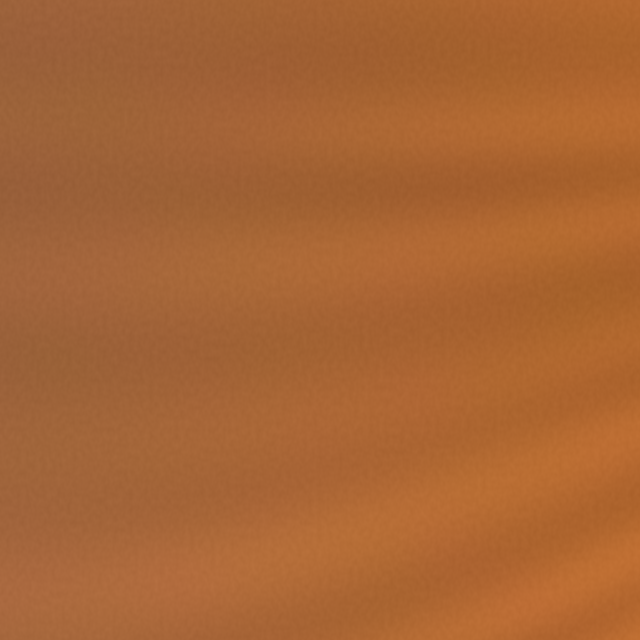
A WebGL 2 fragment shader for this texture:

```glsl
#version 300 es
precision highp float;
// Soft amber surface with blurred folds that fan out from the right edge.
// A warped height coordinate carries the folds; gradient noise varies their
// strength and hue, and a fine layer of it adds a faint fibrous grain.

uniform vec2 u_resolution;
out vec4 fragColor;

const float TAU = 6.2831853;

// Random gradient direction for a lattice cell
vec2 cellGradient(vec2 cell) {
    vec3 p = fract(cell.xyx * vec3(0.1031, 0.1030, 0.0973));
    p += dot(p, p.yzx + 33.33);
    float angle = TAU * fract((p.x + p.y) * p.z);
    return vec2(cos(angle), sin(angle));
}

// Gradient noise, roughly -0.7 to 0.7
float gradientNoise(vec2 p) {
    vec2 cell = floor(p);
    vec2 f = p - cell;
    vec2 blend = f * f * f * (f * (f * 6.0 - 15.0) + 10.0);
    float a = dot(cellGradient(cell), f);
    float b = dot(cellGradient(cell + vec2(1.0, 0.0)), f - vec2(1.0, 0.0));
    float c = dot(cellGradient(cell + vec2(0.0, 1.0)), f - vec2(0.0, 1.0));
    float d = dot(cellGradient(cell + vec2(1.0, 1.0)), f - vec2(1.0, 1.0));
    return mix(mix(a, b, blend.x), mix(c, d, blend.x), blend.y);
}

// Octaves of noise, each half as strong and twice as fine
float fractalNoise(vec2 p, int octaves) {
    float sum = 0.0;
    float weight = 1.0;
    for (int i = 0; i < octaves; i++) {
        sum += weight * gradientNoise(p);
        p = p * 2.03 + vec2(17.3, 9.1);
        weight *= 0.5;
    }
    return sum;
}

// Height at which the fold through uv meets the left edge
float fanHeight(vec2 uv, float lift, float squeeze) {
    float bend = pow(max(uv.x, 0.0), 1.4);
    return (uv.y - lift * bend) / (1.0 - squeeze * bend);
}

// Light and dark folds, about -1 to 1, with uneven spacing and depth
float foldShade(vec2 uv, float height, float spacing, float darkCentre) {
    float wander = 0.06 * gradientNoise(vec2(uv.x * 0.8 + 4.0, height * 2.6));
    float wave = -cos(TAU * (height + wander - darkCentre) / spacing);
    float depth = 0.65 + 0.6 * gradientNoise(vec2(uv.x * 1.6 + 2.0, height * 2.2 + 6.0));
    float streaks = gradientNoise(vec2(uv.x * 1.1 + 8.0, height * 4.5));
    return depth * wave + 1.05 * streaks;
}

// Base tone: dusty brown on the left, orange on the right, lighter below
vec3 baseTone(vec2 uv) {
    vec3 dusty = vec3(0.606, 0.382, 0.230);
    vec3 orange = vec3(0.688, 0.397, 0.178);
    vec3 glow = vec3(0.040, 0.021, 0.010);
    float lower = 1.0 - smoothstep(0.0, 0.55, uv.y);
    return mix(dusty, orange, smoothstep(-0.15, 1.1, uv.x)) + glow * lower;
}

void main() {
    vec2 uv = gl_FragCoord.xy / u_resolution;

    // Folds, strongest towards the right
    float height = fanHeight(uv, 0.28, 0.33);
    float shade = foldShade(uv, height, 0.25, 0.44);
    float strength = mix(0.5, 1.0, smoothstep(0.0, 0.9, uv.x));
    vec3 color = baseTone(uv);
    color += vec3(0.041, 0.027, 0.014) * shade * strength;

    // Broad drift between olive and rosy brown
    float hue = fractalNoise(uv * vec2(4.0, 5.0) + 31.0, 2);
    color += vec3(0.005, -0.006, 0.008) * hue;

    // Fine grain, slightly taller than wide
    float grain = fractalNoise(uv * vec2(125.0, 90.0) + 5.0, 2);
    color += vec3(0.0185, 0.0165, 0.0150) * grain;

    fragColor = vec4(clamp(color, 0.0, 1.0), 1.0);
}
```
